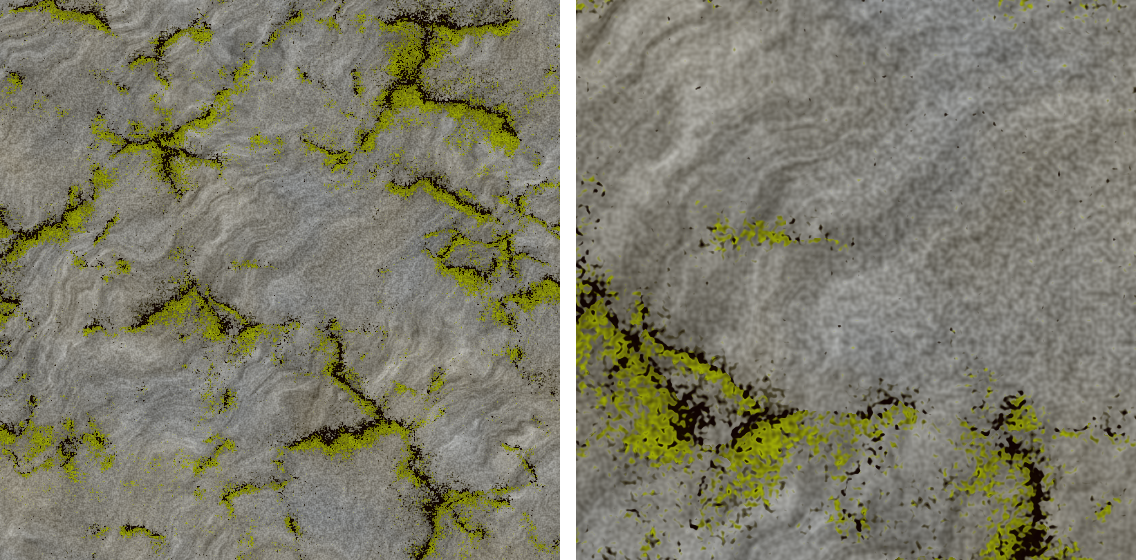
Left, the full canvas; right, a detail of the centre.
Reproduce this texture procedurally as a Shadertoy shader.

```glsl
// Weathered grey boulders with mossy, sooty cracks.
// Warped Voronoi borders give the cracks, stretched and swirled gradient noise
// gives the stone streaks, and fine grain breaks moss and soot into speckles.

const vec3 STONE_DARK = vec3(0.31, 0.295, 0.255);
const vec3 STONE_PALE = vec3(0.635, 0.63, 0.605);
const vec3 GRIME      = vec3(0.23, 0.205, 0.10);
const vec3 SOOT       = vec3(0.05, 0.00, 0.00);
const vec3 MOSS_DARK  = vec3(0.31, 0.30, 0.03);
const vec3 MOSS_LIGHT = vec3(0.62, 0.67, 0.02);

const vec2  BOULDER_SCALE = vec2(3.4, 4.4);  // stones across the canvas
const float CRACK_WARP    = 0.080;
const float CRACK_RAGGED  = 0.010;
const float SOOT_WIDTH    = 0.008;
const float MOSS_WIDTH    = 0.014;
const float GRIME_WIDTH   = 0.026;
const float STREAK_ANGLE  = 0.75;
const float SWIRL         = 0.10;
const float GRAIN_SCALE   = 310.0;

float hash(vec2 p) {
    vec3 q = fract(p.xyx * vec3(0.1031, 0.1030, 0.0973));
    q += dot(q, q.yzx + 33.33);
    return fract((q.x + q.y) * q.z);
}

vec2 hash2(vec2 p) {
    return vec2(hash(p), hash(p + 57.3));
}

float cornerSlope(vec2 cell, vec2 offset) {
    float a = 6.2832 * hash(cell);
    return dot(vec2(cos(a), sin(a)), offset);
}

float gradientNoise(vec2 p) {
    vec2 i = floor(p), f = fract(p);
    vec2 u = f * f * f * (f * (f * 6.0 - 15.0) + 10.0);
    vec2 e = vec2(1.0, 0.0);
    return mix(mix(cornerSlope(i, f), cornerSlope(i + e, f - e), u.x),
               mix(cornerSlope(i + e.yx, f - e.yx), cornerSlope(i + 1.0, f - 1.0), u.x), u.y);
}

float fbm(vec2 p) {
    float sum = 0.0, amp = 1.0;
    for (int i = 0; i < 5; i++) {
        sum += amp * gradientNoise(p);
        p = mat2(1.6, 1.2, -1.2, 1.6) * p + 7.7;
        amp *= 0.5;
    }
    return sum;
}

vec2 fbm2(vec2 p) {
    return vec2(fbm(p), fbm(p + 31.4));
}

float grain(vec2 p) {
    return gradientNoise(p * GRAIN_SCALE) + 0.7 * gradientNoise(p * GRAIN_SCALE * 0.47 + 9.0);
}

// x: distance to the nearest cell border, y: how far that border faces upward
vec2 cellBorder(vec2 p) {
    vec2 cell = floor(p), f = fract(p), nearest = vec2(0.0), home = vec2(0.0);
    float best = 8.0;
    for (int y = -1; y <= 1; y++)
    for (int x = -1; x <= 1; x++) {
        vec2 o = vec2(x, y);
        vec2 r = o + hash2(cell + o) - f;
        if (dot(r, r) < best) { best = dot(r, r); nearest = r; home = o; }
    }
    vec2 border = vec2(8.0, 0.0);
    for (int y = -2; y <= 2; y++)
    for (int x = -2; x <= 2; x++) {
        vec2 o = home + vec2(x, y);
        vec2 r = o + hash2(cell + o) - f;
        if (x == 0 && y == 0) continue;
        vec2 n = normalize(r - nearest);
        float d = dot(0.5 * (r + nearest), n);
        if (d < border.x) border = vec2(d, n.y);
    }
    return border;
}

void mainImage(out vec4 fragColor, in vec2 fragCoord) {
    vec2 p = fragCoord / iResolution.y;
    float fine = grain(p), speck = grain(p + 3.7), clump = fbm(p * 26.0 + 5.0);

    // Cracks: large boulders first, then a sparser set of small fissures
    vec2 warped = p + CRACK_WARP * fbm2(p * 4.0) + CRACK_RAGGED * fbm2(p * 28.0 + 70.0);
    float soot = 0.0, moss = 0.0, grime = 0.0;
    for (int layer = 0; layer < 2; layer++) {
        float k = float(layer);
        vec2 scale = BOULDER_SCALE * (1.0 + 1.2 * k);
        vec2 border = cellBorder(warped * scale + 13.0 * k);
        float e = border.x / scale.y;
        float open = fbm(p * (3.0 + 3.0 * k) + 19.0 * k + 2.0) + 0.3 * clump;
        open = smoothstep(-0.35, 0.35, open - 0.22 * k) * (1.0 - 0.1 * k);
        float thin = (1.0 - 0.4 * k) * (0.75 + 0.5 * open);
        float ledge = (e - 0.007 * thin) / (MOSS_WIDTH * thin);
        soot = max(soot, open * exp(-e / (SOOT_WIDTH * thin)));
        grime = max(grime, open * exp(-e / (GRIME_WIDTH * thin)));
        float band = 0.75 * exp(-ledge * ledge) + 0.25 * exp(-e / 0.04);
        moss = max(moss, open * band * (0.52 + 0.42 * border.y));
    }

    // Stone: swirled diagonal streaks, pale scratches and fine grit
    vec2 swirled = p + SWIRL * fbm2(p * 3.6 + 11.0);
    float c = cos(STREAK_ANGLE), s = sin(STREAK_ANGLE);
    vec2 along = mat2(c, -s, s, c) * swirled;
    float streak = fbm(along * vec2(9.0, 42.0)) + 0.6 * gradientNoise(along * vec2(40.0, 170.0));
    float broad = fbm(p * 4.5 + 40.0);
    float polished = smoothstep(-0.3, 0.4, fbm(p * 4.0 + 83.0));
    float vein = smoothstep(0.10, 0.0, abs(fbm(swirled * 9.0 + 3.0)));
    float tone = 0.64 + 0.2 * broad + (0.28 + 0.26 * polished) * streak;
    tone += (0.46 - 0.14 * polished) * fine + 0.16 * vein * polished - 0.2 * grime;
    vec3 col = mix(STONE_DARK, STONE_PALE, clamp(tone, -0.1, 1.3));
    col += vec3(0.03, 0.01, -0.03) * fbm(swirled * 5.0 + 23.0);

    // Grime, moss and soot, each broken up by grain
    float dirt = 0.75 * grime + 0.65 * speck + 0.25 * clump;
    col = mix(col, GRIME, 0.8 * smoothstep(0.42, 0.72, dirt));
    float patches = smoothstep(0.0, 0.5, fbm(p * 3.2 + 61.0));
    moss += 0.30 * patches * (0.6 + 1.3 * clump) + 0.25 * clump * grime;
    float mossCover = smoothstep(0.32, 0.66, moss + 0.55 * fine);
    vec3 mossColor = mix(MOSS_DARK, MOSS_LIGHT, clamp(0.6 + 0.8 * speck + 0.4 * clump, 0.0, 1.0));
    col = mix(col, mossColor, 0.97 * mossCover);
    float sootCover = smoothstep(0.46, 0.74, 0.82 * soot + 0.7 * speck + 0.2 * clump);
    col = mix(col, SOOT, 0.95 * sootCover);

    fragColor = vec4(clamp(col, 0.0, 1.0), 1.0);
}
```
